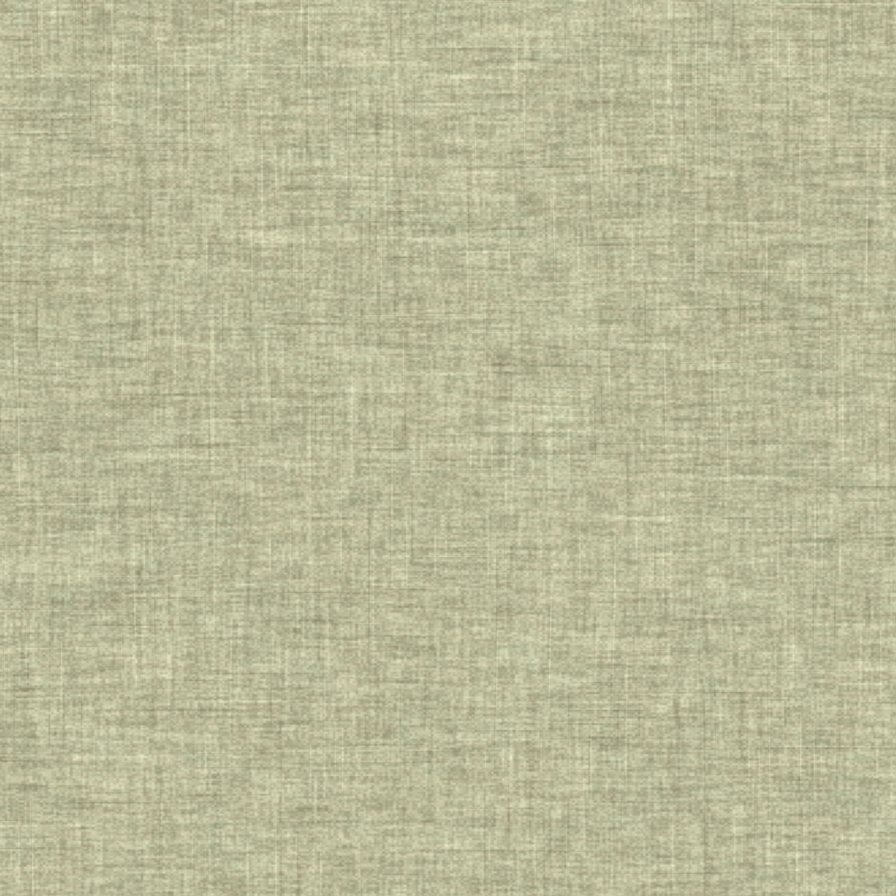
Give the GLSL for this texture, as a WebGL 1 fragment shader.

```glsl
precision highp float;
// Pale sage linen: crossed irregular threads with slubs, fine grain and warm flecks.
uniform vec2 u_resolution;

#define BASE_COLOR vec3(0.731, 0.730, 0.600)
#define LIGHT_AXIS vec3(1.0, 1.0, 0.95)
#define WARM_AXIS vec3(0.009, -0.005, -0.004)
#define THREADS 300.0
#define WEFT_GAIN 0.052
#define WARP_GAIN 0.040
#define GRAIN_GAIN 0.066
#define BLOTCH_GAIN 0.011
#define SLUB_GAIN 0.050
#define WAVER 0.0025

float hash(vec2 cell) {
  vec3 p = fract(cell.xyx * vec3(0.1031, 0.1030, 0.0973));
  p += dot(p, p.yzx + 33.33);
  return fract((p.x + p.y) * p.z);
}

// Smooth value noise from -1 to 1.
float noise(vec2 p, float seed) {
  p += seed * vec2(37.3, 61.7);
  vec2 cell = floor(p);
  vec2 f = fract(p);
  f = f * f * (3.0 - 2.0 * f);
  float low = mix(hash(cell), hash(cell + vec2(1.0, 0.0)), f.x);
  float high = mix(hash(cell + vec2(0.0, 1.0)), hash(cell + 1.0), f.x);
  return 2.0 * mix(low, high, f.y) - 1.0;
}

// Fibres run along x: short fine strands over longer, fainter bundles.
float fibres(vec2 p, float seed) {
  float fine = noise(p * vec2(34.0, THREADS), seed);
  float bundle = noise(p * vec2(12.0, THREADS * 0.5), seed + 1.0);
  return fine + 0.28 * bundle;
}

// Rare strands along x that stand out from the cloth.
float slubs(vec2 p, float seed) {
  float strand = noise(p * vec2(9.0, THREADS * 0.85), seed);
  return smoothstep(0.5, 1.0, strand);
}

void main() {
  vec2 uv = gl_FragCoord.xy / min(u_resolution.x, u_resolution.y);

  // Let the threads wander slightly from straight lines.
  vec2 weft = uv + vec2(0.0, WAVER * noise(uv * vec2(5.0, 9.0), 1.0));
  vec2 warp = uv.yx + vec2(0.0, WAVER * noise(uv * vec2(9.0, 4.0), 2.0));

  // Weave, grain and broad unevenness.
  float light = WEFT_GAIN * fibres(weft, 3.0);
  light += WARP_GAIN * fibres(warp, 6.0);
  light += GRAIN_GAIN * noise(uv * THREADS * vec2(1.1, 1.35), 9.0);
  light += BLOTCH_GAIN * noise(uv * vec2(9.0, 15.0), 10.0);

  // Pale and dark slubs in both directions.
  light += SLUB_GAIN * (slubs(weft, 11.0) + 1.2 * slubs(warp, 12.0));
  light -= SLUB_GAIN * (1.2 * slubs(weft, 13.0) + slubs(warp, 14.0));

  // Warm flecks follow the weft.
  float warmth = noise(weft * vec2(70.0, 220.0), 15.0);
  warmth += 0.3 * noise(uv * vec2(18.0, 26.0), 16.0);

  vec3 color = BASE_COLOR + light * LIGHT_AXIS + warmth * WARM_AXIS;
  gl_FragColor = vec4(clamp(color, 0.0, 1.0), 1.0);
}
```
